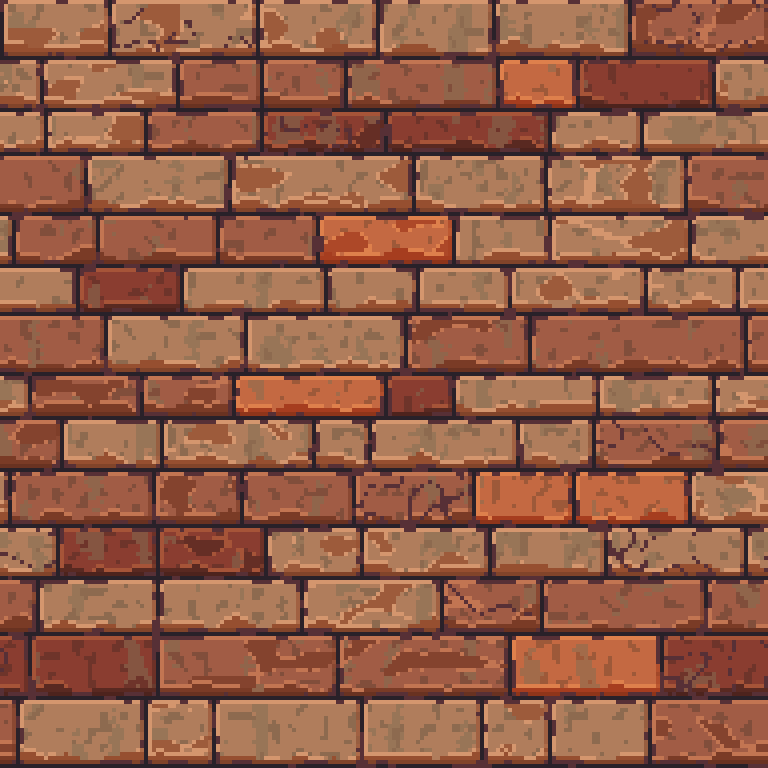
A WebGL 2 fragment shader for this texture:

```glsl
#version 300 es
precision highp float;
// Weathered brick wall in chunky texels: 14 uneven courses of 5 to 7 bricks each.

#define TEXELS 192.0        // texels across the canvas
#define COURSES 14
#define JOINT_JITTER 0.6    // unevenness of brick widths
#define TONE_DRIFT 0.08     // tone change from brick to brick
#define SPOT_LEVEL 0.36     // higher gives fewer spots
#define STREAK_LEVEL 0.34   // higher gives fewer streaks
#define WORN_SHARE 0.3      // share of bricks with flaked faces
#define CRACK_SHARE 0.14    // share of bricks with a crack
#define SAMPLES 3           // smoothing samples per side

uniform vec2 u_resolution;
out vec4 fragColor;

// Course tops from the top edge, bricks per course and first joint, in texels
const float COURSE_TOP[15] = float[](0., 15., 28., 39., 54., 67., 79., 94.,
                                     105., 118., 132., 145., 159., 175., 192.);
const float BRICKS[14] = float[](6., 7., 6., 5., 7., 7., 5., 7., 7., 7., 7., 6., 5., 7.);
const float START[14] = float[](0., 10., 36., 21., 3., 19., 26., 7., 15., 2., 14., 9., 39., 4.);

// Tones: tan, red brown, orange, dark red
const vec3 FACE[4] = vec3[](vec3(.69, .49, .36), vec3(.63, .36, .27),
                            vec3(.77, .41, .26), vec3(.54, .24, .19));
const vec3 LIGHT[4] = vec3[](vec3(.83, .59, .43), vec3(.76, .46, .32),
                             vec3(.87, .50, .30), vec3(.65, .33, .22));
const vec3 SHADE[4] = vec3[](vec3(.59, .31, .19), vec3(.48, .23, .15),
                             vec3(.65, .24, .12), vec3(.35, .16, .13));
const vec3 MORTAR = vec3(.16, .13, .16);
const vec3 FRINGE = vec3(.34, .19, .21);
const vec3 MOSS = vec3(.50, .43, .32);

float hash(vec2 p) {
    uvec2 v = uvec2(ivec2(floor(p))) * uvec2(1597u, 3571u);
    uint n = (v.x ^ (v.y << 7)) + v.y;
    n = (n ^ (n >> 15)) * 73244u + 40503u;
    n = (n ^ (n >> 13)) * 60493u;
    n ^= n >> 16;
    return float(n & 65535u) / 65536.0;
}

float corner(vec2 cell, vec2 d) {
    float a = 6.2832 * hash(cell);
    return dot(vec2(cos(a), sin(a)), d);
}

// Gradient noise, roughly -1 to 1
float noise(vec2 p) {
    vec2 i = floor(p), f = p - i, s = f * f * (3.0 - 2.0 * f);
    vec2 o = vec2(0, 1);
    return 1.4 * mix(mix(corner(i, f), corner(i + o.yx, f - o.yx), s.x),
                     mix(corner(i + o, f - o), corner(i + 1.0, f - 1.0), s.x), s.y);
}

// Left edge of a brick, measured from the first joint of its course
float joint(float k, float count, float row) {
    float id = mod(k, count);
    float shift = id < 0.5 ? 0.0 : JOINT_JITTER * (hash(vec2(id + 50.0, row)) - 0.5);
    return floor((k + shift) * TEXELS / count + 0.5);
}

// q: texel inside the brick from its top left, size: face size in texels
vec3 brick(vec2 q, vec2 size, vec2 id) {
    vec2 p = q + 0.37 + id * vec2(71.0, 43.0);
    vec2 far = size - 1.0 - q;
    float pick = fract(id.x * TONE_DRIFT + id.y * 0.382 + 0.2 * hash(id + 7.0));
    int tone = pick < 0.54 ? 0 : pick < 0.82 ? 1 : pick < 0.92 ? 2 : 3;
    vec3 face = FACE[tone], col = face;

    // Mossy streaks and small spots
    float streak = noise(p * vec2(0.16, 0.05) + 19.0) + 0.25 * noise(p * 0.5);
    if (streak > STREAK_LEVEL) col = mix(face, MOSS, 0.5);
    if (noise(p * 0.31 + 5.0) > SPOT_LEVEL) col = face * vec3(.80, .85, .86);

    // Flaked patches with a pale rim
    float flake = noise(p * vec2(0.1, 0.16) + 31.0);
    if (hash(id + 23.0) < WORN_SHARE && flake > 0.16)
        col = flake < 0.23 ? LIGHT[tone] : mix(face, SHADE[tone], 0.75);

    // Ragged shaded foot, lit lip above it
    float foot = floor(2.4 + 2.4 * noise(vec2(p.x * 0.14, id.y * 9.3 + 0.4)));
    if (far.y < foot) col = SHADE[tone];
    else if (far.y < foot + 1.0 && noise(p * 0.12 + 3.0) > -0.08) col = LIGHT[tone];
    if (far.y < 0.5) col = SHADE[tone] * 0.86;

    // Lit top and left, dim right
    if (q.y < 0.5 || (q.x < 0.5 && far.y > foot)) col = LIGHT[tone];
    if (far.x < 0.5) col = mix(col, SHADE[tone], 0.6);

    // Hairline crack
    float crack = abs(noise(p * 0.1 + 61.0));
    if (hash(id + 37.0) < CRACK_SHARE && crack < 0.035) col = FRINGE;

    // Chipped rim and blunt corners
    vec2 rim = min(q, far);
    float chip = noise(p * 0.17 + 47.0);
    if (min(rim.x, rim.y) < floor(0.72 + 1.5 * chip) || rim.x + rim.y < 0.5) col = FRINGE;
    return col;
}

vec3 wall(vec2 uv) {
    vec2 t = floor(vec2(uv.x, 1.0 - uv.y) * TEXELS);
    int row = 0;
    for (int i = 1; i < COURSES; i++) if (t.y >= COURSE_TOP[i]) row = i;
    float r = float(row), count = BRICKS[row];

    // Find the brick between two uneven joints
    float x = mod(t.x - START[row], TEXELS);
    float k = floor(x * count / TEXELS);
    if (x < joint(k, count, r)) k -= 1.0;
    else if (x >= joint(k + 1.0, count, r)) k += 1.0;
    float left = joint(k, count, r);

    vec2 q = vec2(x - left - 1.0, t.y - COURSE_TOP[row]);
    vec2 size = vec2(joint(k + 1.0, count, r) - left, COURSE_TOP[row + 1] - COURSE_TOP[row]) - 1.0;
    if (q.x < -0.5 || q.y > size.y - 0.5)
        return noise(t * 0.19 + 0.3) > 0.33 ? FRINGE : MORTAR;
    return brick(q, size, vec2(k, r));
}

void main() {
    vec3 sum = vec3(0);
    for (int i = 0; i < SAMPLES * SAMPLES; i++) {
        vec2 offset = (vec2(i % SAMPLES, i / SAMPLES) + 0.5) / float(SAMPLES) - 0.5;
        sum += wall((gl_FragCoord.xy + offset) / u_resolution);
    }
    fragColor = vec4(sum / float(SAMPLES * SAMPLES), 1.0);
}
```
